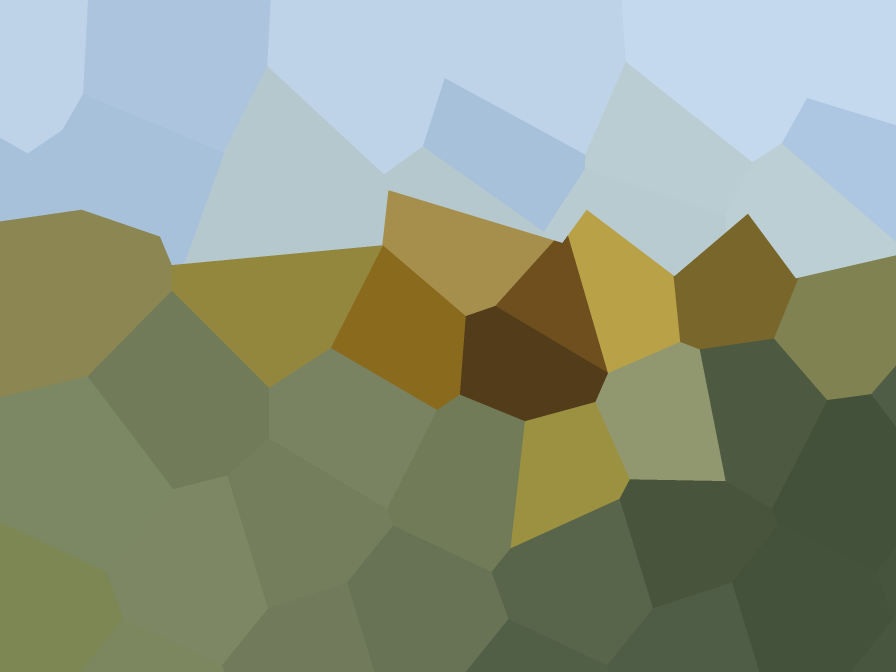
A Shadertoy shader for this background:

```glsl
const float ASPECT = 4.0 / 3.0;
const int SAMPLES = 3;

// Keeps the tint of the closest site: rgb is the tint, a the squared distance
vec4 nearer(vec4 best, vec2 p, vec2 site, vec3 tint) {
    vec2 d = p - site;
    float dist = dot(d, d);
    return dist < best.a ? vec4(tint, dist) : best;
}

float bump(float x, float width) {
    return exp(-x * x / (width * width));
}

// Height of a peak that falls away with its own slope on each side
float peak(float x, vec2 top, float leftSlope, float rightSlope) {
    float d = x - top.x;
    return top.y - max(-leftSlope * d, rightSlope * d);
}

// Skyline
float ridgeHeight(float x) {
    float westHill = min(peak(x, vec2(0.122, 0.688), 0.143, 0.0),
                         peak(x, vec2(0.238, 0.648), -0.343, 2.4));
    float meadow = peak(x, vec2(0.569, 0.635), 0.094, 5.0);
    float bluff = peak(x, vec2(0.578, 0.717), 9.0, 0.303);
    float goldPeak = peak(x, vec2(0.873, 0.688), 1.37, 0.757);
    float olivePeak = peak(x, vec2(1.113, 0.682), 0.85, 1.35);
    float eastHill = peak(x, vec2(1.333, 0.62), 0.23, 0.23);
    return max(max(max(westHill, meadow), max(bluff, goldPeak)),
               max(olivePeak, eastHill));
}

// Sky tint: pale above, blue below, hazy patches near the skyline
vec3 skyTint(vec2 site) {
    const vec3 pale = vec3(0.745, 0.825, 0.91);
    const vec3 blue = vec3(0.655, 0.755, 0.86);
    const vec3 haze = vec3(0.71, 0.785, 0.805);
    float low = 1.0 - smoothstep(0.79, 0.85, site.y);
    float lowest = 1.0 - smoothstep(0.69, 0.75, site.y);
    float wave = 0.5 + 0.5 * cos(11.67 * (site.x - 0.469));
    float hazy = low * smoothstep(0.22, 0.4, site.x) * min(wave + lowest, 1.0);
    vec3 tint = mix(pale, blue, max(low, 0.8 * bump(site.x - 0.25, 0.1)));
    tint = mix(tint, haze, hazy);
    return tint + 0.025 * smoothstep(0.8, 1.1, site.x);
}

// Foreground tint: sage on the left, forest to the lower right, one sunlit patch
vec3 groundTint(vec2 site) {
    const vec3 sage = vec3(0.465, 0.505, 0.375);
    const vec3 forest = vec3(0.29, 0.34, 0.25);
    const vec3 sunlit = vec3(0.61, 0.565, 0.255);
    float shade = smoothstep(0.61, 1.3, site.x + 0.9 * (0.392 - site.y));
    vec3 tint = mix(sage, forest, shade);
    tint += 0.025 * sin(13.0 * site.x + 21.0 * site.y);
    tint.b -= 0.07 * bump(length(site - vec2(0.03, 0.06)), 0.2);
    return mix(tint, sunlit, bump(length(site - vec2(0.83, 0.293)), 0.07));
}

vec3 skyColor(vec2 p) {
    vec4 best = vec4(1e3);
    for (int row = 0; row < 3; row++)
    for (int col = -2; col < 6; col++) {
        vec2 cell = vec2(col, row);
        vec2 site = vec2(0.26 + 0.269 * cell.x + 0.208 * cell.y, 0.87 - 0.1 * cell.y);
        site += 0.015 * sin(cell.yx * 5.0 + cell * 3.0);
        best = nearer(best, p, site, skyTint(site));
    }
    return best.rgb;
}

vec3 landColor(vec2 p) {
    vec4 best = vec4(1e3);

    // Staggered foreground cells, dipping under the dark rock
    for (int row = 0; row < 4; row++)
    for (int col = 0; col < 6; col++) {
        vec2 cell = vec2(col, row);
        vec2 site = vec2(0.257 + 0.2865 * cell.x - 0.1146 * cell.y, 0.392 - 0.139 * cell.y);
        float stagger = 0.052 * cos(3.14159 * (cell.x + cell.y + 1.0));
        site.y += row == 0 ? -0.1 * bump(site.x - 0.83, 0.1) : stagger;
        best = nearer(best, p, site, groundTint(site));
    }

    // Warm crags
    best = nearer(best, p, vec2(0.782, 0.468), vec3(0.32, 0.235, 0.10));
    best = nearer(best, p, vec2(0.826, 0.542), vec3(0.43, 0.31, 0.115));
    best = nearer(best, p, vec2(0.596, 0.482), vec3(0.54, 0.42, 0.115));
    best = nearer(best, p, vec2(0.725, 0.633), vec3(0.65, 0.56, 0.30));
    best = nearer(best, p, vec2(0.919, 0.569), vec3(0.72, 0.63, 0.28));

    // Olive shoulders
    best = nearer(best, p, vec2(0.080, 0.566), vec3(0.55, 0.53, 0.32));
    best = nearer(best, p, vec2(0.431, 0.566), vec3(0.575, 0.53, 0.245));
    best = nearer(best, p, vec2(1.088, 0.586), vec3(0.47, 0.40, 0.165));
    best = nearer(best, p, vec2(1.260, 0.516), vec3(0.50, 0.51, 0.32));
    best = nearer(best, p, vec2(1.005, 0.370), vec3(0.57, 0.595, 0.435));
    return best.rgb;
}

void mainImage(out vec4 fragColor, in vec2 fragCoord) {
    // Average a small grid of samples for smooth edges
    vec3 sum = vec3(0.0);
    for (int j = 0; j < SAMPLES; j++)
    for (int i = 0; i < SAMPLES; i++) {
        vec2 offset = (vec2(i, j) + 0.5) / float(SAMPLES) - 0.5;
        vec2 p = (fragCoord + offset) / iResolution.xy * vec2(ASPECT, 1.0);
        sum += p.y > ridgeHeight(p.x) ? skyColor(p) : landColor(p);
    }
    fragColor = vec4(sum / float(SAMPLES * SAMPLES), 1.0);
}
```
